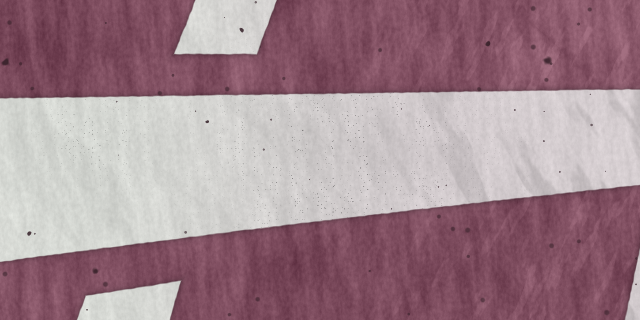
Give the GLSL for this texture, as a Shadertoy shader.

```glsl
// Weathered plum wall crossed by a tapering off-white painted band, with
// three slanted white marks. Shapes are soft half-plane cuts; the plaster is
// gradient noise stretched into streaks, plus grain, hashed pits and scrapes.
#define PLUM_DARK vec3(0.39, 0.205, 0.275)
#define PLUM_LIGHT vec3(0.59, 0.39, 0.46)
#define WHITE_COOL vec3(0.845, 0.855, 0.835)
#define WHITE_WARM vec3(0.835, 0.805, 0.815)
#define PIT_COLOR vec3(0.20, 0.12, 0.15)
#define STREAK_LEAN 0.10
#define STREAK_GAIN 0.75
#define GRAIN_GAIN 0.40
#define EDGE_WOBBLE 0.0025
#define EDGE_STAIN 0.28

vec2 hash2(vec2 c) {
    vec3 h = fract(c.xyx * vec3(0.1031, 0.1030, 0.0973));
    h += dot(h, h.yzx + 33.33);
    return fract((h.xx + h.yz) * h.zy);
}

float cornerSlope(vec2 cell, vec2 offset) {
    float a = 6.2832 * hash2(cell).x;
    return dot(vec2(cos(a), sin(a)), offset);
}

float gradNoise(vec2 p) {
    vec2 i = floor(p), f = p - i, e = vec2(1.0, 0.0);
    vec2 w = f * f * f * (f * (f * 6.0 - 15.0) + 10.0);
    return mix(mix(cornerSlope(i, f), cornerSlope(i + e, f - e), w.x),
               mix(cornerSlope(i + e.yx, f - e.yx), cornerSlope(i + 1.0, f - 1.0), w.x), w.y);
}

float fbm(vec2 p) {
    float sum = 0.0, gain = 0.6;
    for (int i = 0; i < 4; i++) {
        sum += gain * gradNoise(p);
        p = mat2(1.9, 0.3, -0.3, 1.9) * p + 17.3;
        gain *= 0.55;
    }
    return sum;
}

// One jittered round pit in a fraction of the grid cells
float pits(vec2 p, float scale, float share) {
    vec2 cell = floor(p * scale);
    vec2 place = hash2(cell + 41.0), kind = hash2(cell + 113.0);
    float radius = mix(0.10, 0.26, kind.y);
    float d = length(fract(p * scale) - mix(vec2(0.3), vec2(0.7), place));
    return step(kind.x, share) * (1.0 - smoothstep(radius * 0.4, radius, d));
}

float segmentDist(vec2 p, vec2 a, vec2 b) {
    vec2 ab = b - a;
    return length(p - a - ab * clamp(dot(p - a, ab) / dot(ab, ab), 0.0, 1.0));
}

float blob(vec2 p, vec2 center, vec2 size) {
    vec2 d = (p - center) / size;
    return exp(-dot(d, d));
}

// Positive inside any white shape
float whiteShapes(vec2 p) {
    float bandTop = 0.6927 + 0.0143 * p.x;
    float bandLow = 0.182 + 0.134 * p.x - 0.007 * p.x * p.x;
    float band = min(bandTop - p.y, p.y - bandLow);
    float rise = p.y - 0.831;
    float upper = min(rise, min(p.x - 0.544 - 0.40 * rise, 0.802 + 0.373 * rise - p.x));
    float lower = min(0.0755 + 0.157 * (p.x - 0.268) - p.y,
                      min(p.x - 0.240 - 0.37 * p.y, 0.531 + 0.28 * p.y - p.x));
    float side = min(p.x - 1.953 - 0.21 * p.y, 0.3 - p.y);
    return max(max(band, upper), max(lower, side));
}

vec3 plumPaint(vec2 p, float streak, float grain) {
    float cloud = fbm(p * vec2(4.0, 3.0) + 7.0);
    float scrape = fbm(vec2(17.0 * p.x - 7.0 * p.y, 5.0 * p.y) + 31.0);
    float tone = 0.54 + STREAK_GAIN * streak + GRAIN_GAIN * grain + 0.45 * cloud;
    tone += 0.25 * smoothstep(0.08, 0.2, scrape) * smoothstep(0.6, 1.7, p.x);
    tone += 0.28 * blob(p, vec2(1.90, 0.93), vec2(0.22, 0.20));
    tone -= 0.18 * blob(p, vec2(0.05, 0.92), vec2(0.35, 0.25));
    tone -= 0.12 * blob(p, vec2(1.15, 0.10), vec2(0.35, 0.25));
    float crack = segmentDist(p, vec2(1.62, 0.965), vec2(1.88, 0.73));
    tone -= 0.35 * exp(-crack * 110.0) * (0.7 + streak);
    vec3 col = mix(PLUM_DARK, PLUM_LIGHT, clamp(tone, -0.2, 1.25));
    return mix(col, PIT_COLOR, 0.55 * pits(p + 0.01 * cloud, 23.0, 0.05));
}

vec3 whitePaint(vec2 p, float streak, float grain) {
    vec3 col = mix(WHITE_COOL, WHITE_WARM, smoothstep(0.2, 1.5, p.x));
    float facet = fbm(vec2(7.0 * p.x + 3.5 * p.y, 2.5 * p.y) + 53.0);
    float worn = blob(p, vec2(1.08, 0.52), vec2(0.38, 0.28))
               + 0.6 * blob(p, vec2(0.30, 0.58), vec2(0.16, 0.14));
    float right = smoothstep(1.2, 1.6, p.x);
    col *= 1.0 + 0.10 * streak + 0.07 * grain - 0.03 * worn;
    col *= 1.0 - (0.03 + 0.06 * right) * smoothstep(0.0, 0.12, facet);
    float rough = smoothstep(-0.15, 0.3, streak + 0.1) * worn;
    float wear = pits(p, 85.0, 0.30) + 0.7 * pits(p * vec2(1.0, 1.5) + 3.0, 120.0, 0.35);
    col *= 1.0 - 0.38 * clamp(wear * rough, 0.0, 1.0);
    return mix(col, PIT_COLOR, 0.6 * pits(p + 5.0, 42.0, 0.016));
}

void mainImage(out vec4 fragColor, in vec2 fragCoord) {
    vec2 p = fragCoord / iResolution.xy * vec2(2.0, 1.0);
    float pixel = 1.0 / iResolution.y;

    // Plaster relief shared by both paints
    vec2 leaning = vec2(p.x + STREAK_LEAN * p.y, p.y);
    float streak = fbm(leaning * vec2(24.0, 4.5));
    float grain = fbm(p * vec2(85.0, 60.0));

    // Paint areas, with a thin stain just outside the white
    float d = whiteShapes(p) + EDGE_WOBBLE * gradNoise(p * 45.0);
    vec3 plum = plumPaint(p, streak, grain);
    plum *= 1.0 - EDGE_STAIN * exp(-max(-d, 0.0) / 0.007);
    vec3 col = mix(plum, whitePaint(p, streak, grain), smoothstep(-pixel, pixel, d));

    // Larger holes: position and radius
    vec3 holes[7] = vec3[7](vec3(1.711, 0.810, 0.016), vec3(1.525, 0.865, 0.009),
        vec3(0.020, 0.805, 0.015), vec3(0.755, 0.908, 0.008), vec3(0.300, 0.155, 0.012),
        vec3(0.090, 0.272, 0.008), vec3(0.650, 0.620, 0.006));
    for (int i = 0; i < 7; i++) {
        float r = length(p - holes[i].xy) + 0.008 * gradNoise(p * 60.0);
        col = mix(col, PIT_COLOR, 0.85 * (1.0 - smoothstep(0.4, 1.0, r / holes[i].z)));
    }
    fragColor = vec4(clamp(col, 0.0, 1.0), 1.0);
}
```
